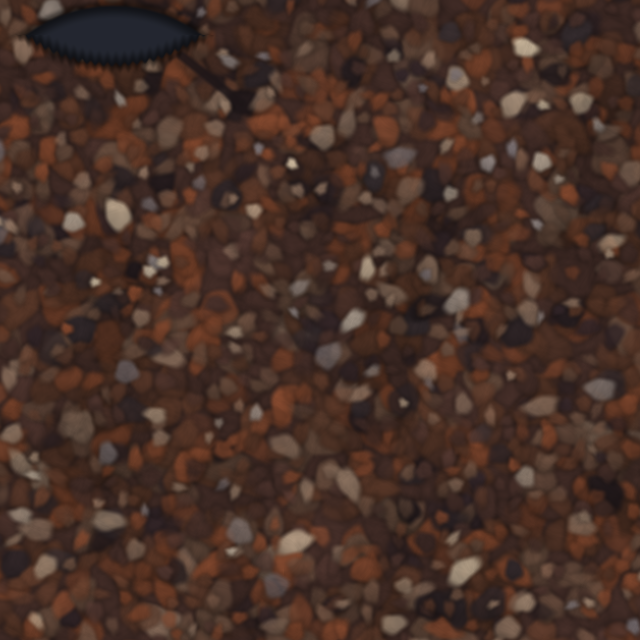
This texture is drawn by a WebGL 2 fragment shader. Its source:

```glsl
#version 300 es
precision highp float;
// Wet brown gravel: several layers of rounded, tilted pebbles are painted
// over one another on a jittered grid, with soft rims and a murky overlap.
// A dark toothed husk with a thin stem lies across the upper left.

uniform vec2 u_resolution;
out vec4 outColor;

const vec3 RUST    = vec3(0.29, 0.18, 0.13);
const vec3 UMBER   = vec3(0.24, 0.16, 0.14);
const vec3 TAUPE   = vec3(0.34, 0.25, 0.20);
const vec3 BRICK   = vec3(0.40, 0.22, 0.14);
const vec3 SHADOW  = vec3(0.15, 0.11, 0.12);
const vec3 STONE   = vec3(0.45, 0.36, 0.30);
const vec3 CREAM   = vec3(0.68, 0.62, 0.53);
const vec3 SLATE   = vec3(0.38, 0.35, 0.36);
const vec3 HUSK    = vec3(0.11, 0.12, 0.15);

const float EDGE_SOFTNESS = 0.0052;  // feathering of pebble outlines
const float SHADOW_REACH  = 0.011;   // width of the contact shadow
const float SHADOW_DEPTH  = 0.09;
const float ALBEDO_GAIN   = 1.07;    // makes up for rim shading
const float MURK          = 0.45;    // how far the faintest pebbles sink in
const float MOTTLE        = 0.06;    // surface texture strength

const int MIXED = 0, DARK = 1, PALE = 2;

vec4 hash4(vec2 p) {
    vec4 q = fract(p.xyxy * vec4(0.1031, 0.1030, 0.0973, 0.1099));
    q += dot(q, q.wzxy + 33.33);
    return fract((q.xxyz + q.yzzw) * q.zywx);
}

mat2 rotation(float a) {
    float c = cos(a), s = sin(a);
    return mat2(c, -s, s, c);
}

// Layered sines, each octave turned and bent by the one before.
float mottle(vec2 p) {
    float sum = 0.0, amp = 0.5;
    for (int i = 0; i < 4; i++) {
        p = rotation(1.1) * p * 1.7 + sin(p.yx * 0.8);
        sum += amp * sin(p.x) * sin(p.y + 1.3);
        amp *= 0.7;
    }
    return sum;
}

vec3 pebbleColor(int kind, float h, float tint) {
    if (kind == DARK) return mix(SHADOW * 0.75, vec3(0.19, 0.16, 0.17), h);
    if (kind == PALE) return mix(mix(STONE, SLATE, step(0.7, tint)), CREAM, h * h * h);
    vec3 c = h < 0.29 ? RUST : h < 0.51 ? UMBER : h < 0.71 ? TAUPE
           : h < 0.93 ? BRICK : h < 0.97 ? SHADOW : STONE;
    return c * mix(0.87, 1.15, tint);
}

// Paints one layer; size is the range of mean radii in cells.
void paintPebbles(inout vec3 col, vec2 uv, float cells, float presence, vec2 size, int kind, float seed) {
    vec2 p = uv * cells, home = floor(p);
    for (int j = -1; j <= 1; j++)
    for (int i = -1; i <= 1; i++) {
        vec2 cell = home + vec2(i, j);
        vec4 a = hash4(cell + seed), b = hash4(cell + seed + 57.3);
        if (a.z > presence) continue;

        // Tilted ellipse with a lumpy outline
        float radius = mix(size.x, size.y, b.x), stretch = mix(1.0, 1.36, b.y);
        vec2 away = p - cell - a.xy;
        vec2 q = rotation(6.283 * a.w) * away / (radius * vec2(stretch, 1.0 / stretch));
        float angle = atan(q.y, q.x);
        float e = length(q) * (1.0 + 0.08 * sin(3.0 * angle + 40.0 * b.z) + 0.04 * sin(5.0 * angle + 70.0 * b.w));
        float d = (e - 1.0) * radius / (stretch * cells);

        // Contact shadow, then the lit body
        col *= 1.0 - SHADOW_DEPTH * (1.0 - smoothstep(0.0, SHADOW_REACH, d));
        float light = 1.04 - 0.13 * e * e * e + 0.08 * away.y / radius;
        vec3 body = pebbleColor(kind, b.z, b.w) * ALBEDO_GAIN * light;
        float opacity = 1.0 - MURK * fract(a.z * 91.7);
        col = mix(col, body, opacity * (1.0 - smoothstep(-EDGE_SOFTNESS, EDGE_SOFTNESS, d)));
    }
}

float segmentDistance(vec2 p, vec2 a, vec2 b) {
    vec2 ab = b - a;
    return length(p - a - ab * clamp(dot(p - a, ab) / dot(ab, ab), 0.0, 1.0));
}

void paintHusk(inout vec3 col, vec2 uv) {
    const vec2 center = vec2(0.178, 0.945), halfSize = vec2(0.138, 0.046);
    float stem = segmentDistance(uv, vec2(0.285, 0.912), vec2(0.378, 0.838));
    col = mix(col, SHADOW * 0.75, 0.85 * (1.0 - smoothstep(0.003, 0.011, stem)));

    // Lens made of two arcs, with teeth on the lower one
    vec2 q = uv - center;
    float arc = dot(halfSize, halfSize) / (2.0 * halfSize.y);
    float d = length(vec2(q.x, abs(q.y) + arc - halfSize.y)) - arc;
    d += 0.0025 * sin(q.x * 480.0) * step(q.y, 0.0);
    col *= mix(0.5, 1.0, smoothstep(0.0, 0.014, d));
    vec3 body = HUSK * mix(0.6, 1.25, smoothstep(0.0, 0.022, -d));
    col = mix(col, body, 1.0 - smoothstep(-0.003, 0.003, d));
}

void main() {
    vec2 uv = gl_FragCoord.xy / u_resolution.y;
    vec3 col = UMBER;

    // Gravel from the buried grains up to the bright ones on top
    paintPebbles(col, uv, 18.0, 1.00, vec2(0.42, 0.62), MIXED, 11.0);
    paintPebbles(col, uv, 24.0, 0.75, vec2(0.32, 0.58), MIXED, 83.0);
    paintPebbles(col, uv, 18.0, 0.17, vec2(0.26, 0.48), DARK, 147.0);
    paintPebbles(col, uv, 36.0, 0.45, vec2(0.30, 0.56), MIXED, 211.0);
    paintPebbles(col, uv, 21.0, 0.13, vec2(0.24, 0.46), PALE, 307.0);
    paintPebbles(col, uv, 40.0, 0.06, vec2(0.26, 0.46), PALE, 401.0);

    // Surface texture and broad patches of damp
    col *= 1.0 + MOTTLE * mottle(uv * 90.0) + 0.14 * mottle(uv * 6.0);
    paintHusk(col, uv);
    outColor = vec4(col, 1.0);
}
```
